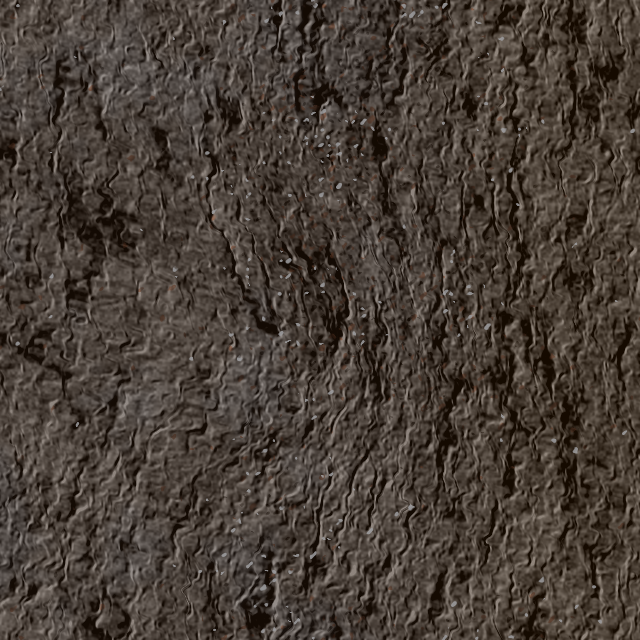
Reproduce this texture procedurally as a WebGL 1 fragment shader.

```glsl
precision highp float;
// Weathered tree bark: short leaning fissures, crumbly relief, lichen, pale and rusty crumbs.
uniform vec2 u_resolution;

float hash(vec2 p) {
  vec3 q = fract(p.xyx * 0.1031);
  q += dot(q, q.yzx + 33.33);
  return fract((q.x + q.y) * q.z);
}

float noise(vec2 p) {
  vec2 cell = floor(p), f = fract(p);
  f = f * f * (3.0 - 2.0 * f);
  float low = mix(hash(cell), hash(cell + vec2(1.0, 0.0)), f.x);
  float high = mix(hash(cell + vec2(0.0, 1.0)), hash(cell + 1.0), f.x);
  return mix(low, high, f.y);
}

// Bend the vertical grain: it bulges to the right around the middle.
vec2 bendGrain(vec2 p) {
  vec2 d = p - vec2(0.42, 0.42);
  float bulge = 0.11 * exp(-d.x * d.x / 0.08 - d.y * d.y / 0.07);
  float sway = 0.05 * (noise(p * 4.0 + 7.0) - 0.5);
  float jag = 0.016 * (noise(p * vec2(45.0, 38.0)) - 0.5)
            + 0.010 * (noise(p * vec2(105.0, 90.0) + 5.0) - 0.5);
  return vec2(p.x - bulge + sway + jag, p.y + 0.3 * p.x);
}

// Ragged grooves along the contours of stretched noise, cut into short pieces.
float fissures(vec2 q, vec2 scale, float seed) {
  float groove = abs(noise(q * scale + seed) - 0.5);
  float broken = smoothstep(0.35, 0.6, noise(q * scale * vec2(0.8, 2.2) + seed + 38.0));
  return broken * (1.0 - smoothstep(0.015, 0.11, groove));
}

// Stretched plates and flakes, carved by the fissures.
float barkHeight(vec2 p) {
  vec2 q = bendGrain(p);
  float h = 0.25 * noise(q * vec2(27.0, 7.0))
          + 0.28 * noise(q * vec2(54.0, 19.0) + 31.0)
          + 0.26 * noise(q * vec2(105.0, 54.0) + 57.0)
          + 0.21 * noise(q * vec2(190.0, 130.0) + 83.0);
  float carved = max(fissures(q, vec2(23.0, 5.5), 113.0),
                     0.55 * fissures(q, vec2(44.0, 13.0), 171.0));
  return h - 0.20 * carved;
}

// Scattered crumbs, at most one per grid cell; returns coverage.
float crumbs(vec2 p, float cells, float density, float seed) {
  vec2 g = p * cells + 0.5 * noise(p * 150.0 + seed);
  vec2 id = floor(g) + seed;
  vec2 center = 0.35 + 0.3 * vec2(hash(id + 11.0), hash(id + 23.0));
  vec2 d = fract(g) - center;
  d.x += (hash(id + 37.0) - 0.5) * d.y;
  float radius = 0.18 + 0.17 * hash(id + 41.0);
  float present = step(hash(id), density);
  return present * (1.0 - smoothstep(0.5 * radius, 1.1 * radius, length(d)));
}

void main() {
  vec2 p = gl_FragCoord.xy / min(u_resolution.x, u_resolution.y);

  // Relief lit from the upper left.
  float h = barkHeight(p);
  float relief = h - barkHeight(p + vec2(-0.0030, 0.0027));
  float deep = 1.0 - smoothstep(0.17, 0.42, h);

  // Crumbs gather in a loose column and a dark hollow near the top.
  vec2 hollow = (p - vec2(0.52, 0.85)) * vec2(1.0, 1.5);
  float column = exp(-pow((p.x - 0.58) / 0.18, 2.0));
  float hollowMask = exp(-dot(hollow, hollow) / 0.022);
  float debris = max(column * smoothstep(0.3, 0.65, noise(p * 6.0 + 19.0)), hollowMask);

  float grain = noise(p * 235.0 + 67.0) - 0.5;
  float patches = noise(p * 9.0 + 43.0) - 0.5;
  float pits = crumbs(p, 72.0, 0.45 * debris, 400.0);
  float tone = 0.288 + 0.25 * (h - 0.45) + 1.1 * relief - 0.13 * deep
             + 0.13 * grain + 0.05 * patches - 0.02 * debris - 0.11 * pits;
  tone = clamp(tone, 0.075, 0.56);
  vec3 color = vec3(tone, tone - 0.037, tone - 0.065);

  // Brown drift to the right, blue-grey lichen mostly on the left.
  color += vec3(0.006, 0.0, -0.014) * smoothstep(0.55, 0.9, p.x);
  float lichen = smoothstep(0.5, 0.85, noise(p * vec2(10.0, 8.0) + 91.0)
               + 0.3 * (noise(p * 40.0) - 0.5)) * (1.0 - smoothstep(0.4, 0.8, p.x));
  color += lichen * (1.0 - deep) * vec3(0.018, 0.028, 0.040);

  float rust = crumbs(p, 64.0, 0.03 + 0.28 * debris, 200.0);
  color = mix(color, vec3(0.34, 0.20, 0.13) * (0.8 + 3.0 * relief), 0.6 * rust);
  float cluster = smoothstep(0.35, 0.7, noise(p * 14.0 + 29.0));
  float pale = crumbs(p, 78.0, 0.005 + 0.33 * debris * cluster, 300.0);
  color = mix(color, vec3(0.62, 0.62, 0.63), 0.85 * pale);

  gl_FragColor = vec4(clamp(color, 0.0, 1.0), 1.0);
}
```
